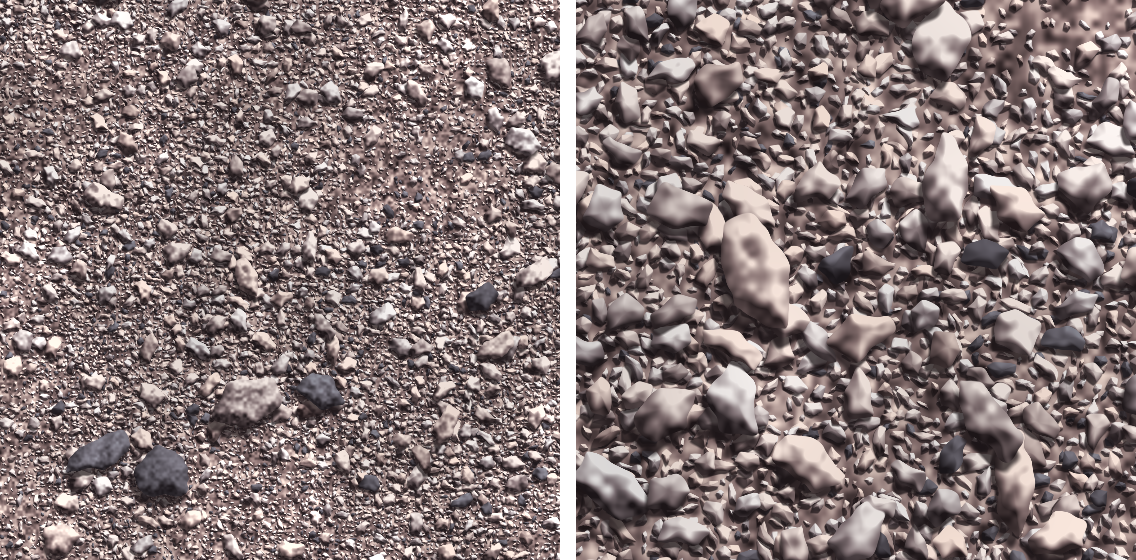
Left, the full canvas; right, a detail of the centre.
Reproduce this texture procedurally as a WebGL 2 fragment shader.

```glsl
#version 300 es
precision highp float;
// Sunlit stony soil: rough angular stones of many sizes lying on fine gravel.

uniform vec2 u_resolution;
out vec4 fragColor;

const int LAYERS = 6;                 // from finest gravel to largest rocks
const float FINEST_CELLS = 125.0;     // cells across the canvas, finest layer
const float SIZE_RATIO = 1.72;        // growth of stones per layer
const float FINEST_DENSITY = 0.95;    // share of cells holding a stone
const float DENSITY_FALLOFF = 0.62;
const int FACETS = 5;
const float BULGE = 1.35;             // steepness of stone flanks
const float CHIPPING = 1.3;           // roughness of the surface slope
const float RAGGEDNESS = 0.009;       // unevenness of the outlines
const float SHADOW_LENGTH = 0.42;     // in stone radii
const float SHADOW_STRENGTH = 0.74;
const float DARK_SHARE = 0.08;        // share of dark bluish stones
const float GRIT = 0.4;               // strength of surface speckle
const float SOIL_TONE = 0.5;
const vec3 LIGHT_DIR = vec3(0.3, 0.7, 0.648);
const vec3 SHADE = vec3(0.12, 0.09, 0.10);
const vec3 MID = vec3(0.53, 0.46, 0.47);
const vec3 BRIGHT = vec3(0.97, 0.93, 0.91);
const vec3 WARM = vec3(1.03, 0.98, 0.95);
const vec3 COOL = vec3(0.98, 1.01, 1.03);
const vec3 SLATE = vec3(0.90, 1.0, 1.07);
const float TAU = 6.2831853;

float hash(vec2 p) {
    return fract(sin(dot(p, vec2(127.1, 311.7))) * 43758.5453);
}

float noise(vec2 p) {
    vec2 i = floor(p), f = fract(p);
    f = f * f * (3.0 - 2.0 * f);
    return mix(mix(hash(i), hash(i + vec2(1, 0)), f.x),
               mix(hash(i + vec2(0, 1)), hash(i + vec2(1, 1)), f.x), f.y);
}

vec2 noisePair(vec2 p) {
    return vec2(noise(p), noise(p + 31.7)) - 0.5;
}

vec3 toneRamp(float tone) {
    float t = 2.0 * clamp(tone, 0.0, 1.0);
    return mix(mix(SHADE, MID, min(t, 1.0)), BRIGHT, max(t - 1.0, 0.0));
}

// Blunted polygon: x is 0 at the centre and 1 on the outline, yz its gradient.
vec3 stoneGauge(vec2 q, vec2 seed) {
    float sum = 0.0;
    vec2 grad = vec2(0.0);
    for (int k = 0; k < FACETS; k++) {
        vec2 facetSeed = seed + float(k) * vec2(3.7, 9.2);
        float angle = (float(k) + 0.45 * hash(facetSeed)) * TAU / float(FACETS);
        vec2 facet = vec2(cos(angle), sin(angle)) / mix(0.62, 0.95, hash(facetSeed + 5.3));
        float reach = max(dot(q, facet), 0.0);
        float reach3 = reach * reach * reach;
        float reach9 = reach3 * reach3 * reach3;
        sum += reach9 * reach;
        grad += reach9 * facet;
    }
    float gauge = pow(sum + 1e-9, 0.1);
    return vec3(gauge, grad / pow(gauge, 9.0));
}

// Lays one size of stones and their shadows over the ground colour.
vec3 addStones(vec3 ground, vec2 p, float layer, float grit, vec2 chips) {
    float cells = FINEST_CELLS / pow(SIZE_RATIO, layer);
    float density = FINEST_DENSITY * pow(DENSITY_FALLOFF, layer);
    float flatness = mix(1.0, 3.0, layer / float(LAYERS - 1));
    float pixel = cells / min(u_resolution.x, u_resolution.y);
    vec2 home = floor(p * cells);
    for (int j = -1; j <= 1; j++)
    for (int i = -1; i <= 1; i++) {
        vec2 cell = home + vec2(i, j);
        vec2 seed = cell + 37.0 * layer + 11.0;
        float patchiness = mix(0.4, 1.6, noise(cell / cells * 6.0 + 4.0));
        if (hash(seed) > density * patchiness) continue;

        // Placement, size and direction
        vec2 centre = cell + 0.2 + 0.6 * vec2(hash(seed + 1.3), hash(seed + 2.6));
        float radius = mix(0.28, 0.55, hash(seed + 3.9));
        float stretch = mix(1.0, 1.45, hash(seed + 5.2));
        float turn = TAU * hash(seed + 6.5);
        mat2 spin = mat2(cos(turn), sin(turn), -sin(turn), cos(turn));
        vec2 axes = radius * vec2(stretch, 1.0 / stretch);
        vec2 offset = p * cells - centre;
        float edge = 0.6 * pixel / radius;

        // Cast shadow
        vec2 towardLight = LIGHT_DIR.xy * SHADOW_LENGTH * radius;
        float shadowGauge = stoneGauge(spin * (offset + towardLight) / axes, seed).x;
        float shadow = 1.0 - smoothstep(0.92 - edge, 1.08 + edge, shadowGauge);
        ground = mix(ground, SHADE, SHADOW_STRENGTH * shadow);

        // Lit surface
        vec3 shape = stoneGauge(spin * offset / axes, seed);
        float cover = 1.0 - smoothstep(1.0 - edge, 1.0 + edge, shape.x);
        vec2 slope = (shape.yz * spin) * BULGE * pow(min(shape.x, 1.0), flatness);
        vec3 normal = normalize(vec3(slope + CHIPPING * chips, 1.0));
        float lit = max(dot(normal, LIGHT_DIR), 0.0);
        bool isDark = hash(seed + 7.8) < DARK_SHARE;
        float albedo = mix(0.8, 1.3, hash(seed + 9.1)) * (isDark ? 0.45 : 1.0);
        vec3 tint = isDark ? SLATE : mix(WARM, COOL, hash(seed + 10.4));
        float tone = albedo * (0.1 + lit + GRIT * grit);
        ground = mix(ground, toneRamp(tone) * tint, cover);
    }
    return ground;
}

void main() {
    vec2 p = gl_FragCoord.xy / min(u_resolution.x, u_resolution.y);
    float grit = 0.6 * noise(p * 210.0) + 0.4 * noise(p * 85.0 + 8.0) - 0.5;
    vec2 chips = 0.6 * noisePair(p * 140.0) + 0.6 * noisePair(p * 60.0 + 5.0);
    p += RAGGEDNESS * (0.6 * noisePair(p * 45.0) + 0.4 * noisePair(p * 110.0));

    // Soil, then stones from fine to coarse
    vec3 colour = toneRamp(SOIL_TONE + 0.9 * grit + 0.5 * chips.y) * WARM;
    for (int layer = 0; layer < LAYERS; layer++)
        colour = addStones(colour, p, float(layer), grit, chips);

    // Broad hollows and rises
    float relief = 0.6 * noise(p * 4.0 + 2.0) + 0.4 * noise(p * 11.0);
    fragColor = vec4(colour * mix(0.84, 1.22, relief), 1.0);
}
```
